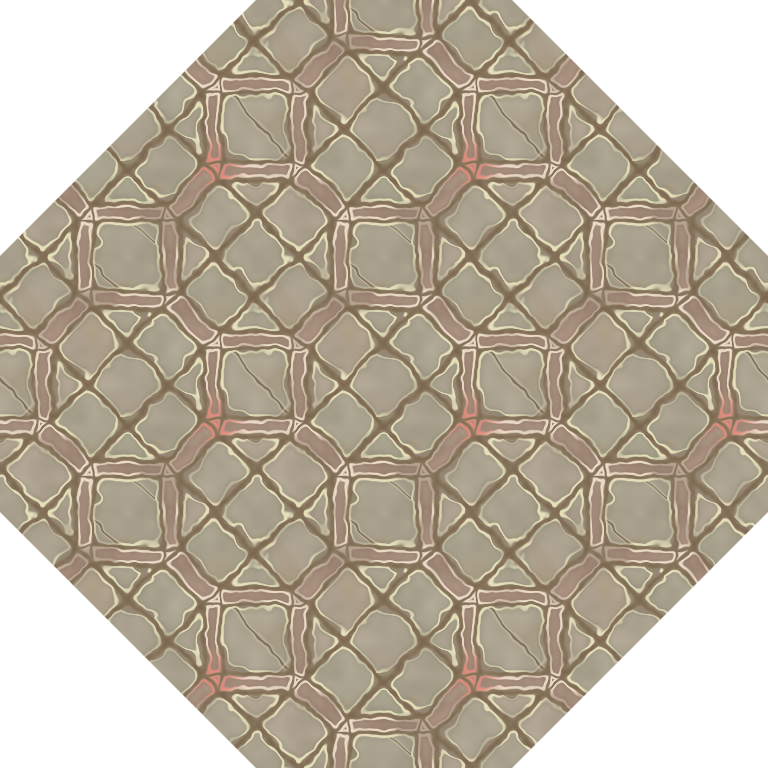
This pattern is drawn by a three.js fragment shader. Its source:

```glsl
varying vec2 vUv;

float hash(vec2 p) {
  vec3 h = fract(vec3(p.xyx) * vec3(0.1031, 0.1030, 0.0973));
  h += dot(h, h.yzx + 33.33);
  return fract((h.x + h.y) * h.z);
}

// Value noise on a floor two units wide, with f cells per unit
float noise(vec2 q, float f, float seed) {
  vec2 p = q * f, i = floor(p), u = fract(p);
  u = u * u * (3.0 - 2.0 * u);
  vec2 a = mod(i, 2.0 * f) + seed, b = mod(i + 1.0, 2.0 * f) + seed;
  return mix(mix(hash(a), hash(vec2(b.x, a.y)), u.x),
             mix(hash(vec2(a.x, b.y)), hash(b), u.x), u.y);
}

float roundMin(float a, float b, float k) {
  float h = max(k - abs(a - b), 0.0) / k;
  return min(a, b) - h * h * k * 0.25;
}

float segment(vec2 p, vec2 a, vec2 b) {
  vec2 d = b - a;
  return length(p - a - d * clamp(dot(p - a, d) / dot(d, d), 0.0, 1.0));
}

// Depth inside the diagonal tiles of an octagon; o is in diagonal axes
float octagonTiles(vec2 o) {
  vec2 w = abs(o) * 1.4142, p = abs(vec2(o.x + o.y, o.x - o.y));
  vec2 grid = abs(w - 0.232) - 0.022;
  float hull = roundMin(0.605 - max(w.x, w.y), 0.575 - max(p.x, p.y), 0.03);
  return roundMin(roundMin(grid.x, grid.y, 0.05), hull, 0.05);
}

// Depth inside the four bricks and corner chips that frame a square tile
float frameBricks(vec2 s) {
  float hi = max(abs(s.x), abs(s.y)), lo = min(abs(s.x), abs(s.y));
  float brick = roundMin(0.05 - abs(hi - 0.337), 0.272 - lo, 0.02);
  float chip = min(lo - 0.292, (0.66 - hi - lo) * 0.707);
  return max(brick, chip);
}

// Depth inside the diagonal brick between two neighbouring frames
float linkBrick(vec2 q) {
  vec2 cell = floor(q), k = q - cell - 0.5;
  vec2 d = abs(vec2(k.x + k.y, k.x - k.y)) * 0.707;
  if (mod(cell.x + cell.y, 2.0) > 0.5) d = d.yx;
  return roundMin(0.068 - d.x, 0.215 - d.y, 0.03);
}

void main() {
  // Three repeats each way, each two units wide
  vec2 flatQ = vUv * 6.0;
  vec2 q = flatQ
    + 0.038 * (vec2(noise(flatQ, 7.0, 3.0), noise(flatQ, 7.0, 41.0)) - 0.5)
    + 0.018 * (vec2(noise(flatQ, 20.0, 7.0), noise(flatQ, 20.0, 67.0)) - 0.5);

  // Octagons and squares alternate on a checkerboard
  vec2 diag = vec2(q.x + q.y, q.x - q.y) * 0.5;
  vec2 octId = floor(diag + 0.5), o = diag - octId;
  vec2 sqId = floor(diag), r = diag - sqId - 0.5;
  vec2 s = vec2(r.x + r.y, r.x - r.y);
  float squareTile = roundMin(0.257 - abs(s.x), 0.257 - abs(s.y), 0.06);
  float tile = max(octagonTiles(o), squareTile);
  float brick = max(frameBricks(s), linkBrick(q));
  float isBrick = step(tile, brick);
  float depth = max(tile, brick);

  // Chipped borders recede from the outline of each stone
  float chipped = max(noise(flatQ, 9.0, 19.0) - 0.55, 0.0) * mix(0.10, 0.03, isBrick);
  float inner = depth - chipped;

  // Mortar, darker along its middle
  float grain = noise(flatQ, 24.0, 5.0), blotch = noise(flatQ, 5.0, 29.0);
  vec3 color = vec3(0.54, 0.465, 0.37) + 0.05 * (grain - 0.5);
  color -= 0.05 * smoothstep(0.0, -0.03, depth);
  color = mix(color, vec3(0.58, 0.53, 0.45), smoothstep(-0.006, 0.006, depth));

  // Stone faces with cloudy stains and a tint for each tile
  vec2 part = sign(o) * step(0.164, abs(o));
  float tint = hash(part + 5.0 + 7.0 * mod(octId.x + octId.y, 2.0));
  tint = mix(tint, 0.5, step(0.0, squareTile));
  vec3 tileColor = mix(vec3(0.68, 0.63, 0.56), vec3(0.655, 0.635, 0.555), tint);
  tileColor += 0.05 * (blotch - 0.5) + 0.035 * (noise(flatQ, 11.0, 53.0) - 0.5);
  tileColor = mix(tileColor, vec3(0.67, 0.59, 0.48),
                  0.4 * smoothstep(0.65, 0.95, noise(flatQ, 4.0, 83.0)));
  vec3 brickColor = vec3(0.64, 0.545, 0.475) + 0.06 * (blotch - 0.5) + 0.03 * (grain - 0.5);
  vec3 face = mix(tileColor, brickColor, isBrick);
  face *= 1.0 - 0.05 * (1.0 - smoothstep(0.01, 0.06, inner));
  color = mix(color, face, smoothstep(-0.006, 0.006, inner));

  // Cracks: one long in half of the squares, two short in the others
  float longCrack = segment(s, vec2(-0.17, 0.25), vec2(0.24, -0.23));
  float shortCracks = min(segment(s, vec2(-0.26, -0.05), vec2(-0.08, -0.26)),
                          segment(s, vec2(0.06, 0.24), vec2(0.22, 0.10)) + 0.003);
  float crack = mix(shortCracks, longCrack, mod(sqId.x + sqId.y, 2.0));
  float onSquare = smoothstep(0.0, 0.01, squareTile);
  color = mix(color, vec3(0.80, 0.77, 0.66),
              0.45 * onSquare * (1.0 - smoothstep(0.004, 0.012, abs(crack - 0.014))));
  color = mix(color, vec3(0.47, 0.40, 0.32),
              0.85 * onSquare * (1.0 - smoothstep(0.002, 0.012, crack)));

  // Worn bright rims, reddened near one corner of each repeat
  float rim = 1.0 - smoothstep(0.003, 0.014, abs(inner - 0.007));
  float wear = mix(0.35, 1.0, smoothstep(0.25, 0.65, noise(flatQ, 6.0, 97.0)));
  vec3 rimColor = mix(vec3(0.90, 0.88, 0.73), vec3(0.92, 0.86, 0.78), isBrick);
  float redSpot = length(fract(flatQ * 0.5 - vec2(0.83, 0.35) + 0.5) - 0.5);
  rimColor = mix(rimColor, vec3(0.85, 0.47, 0.41),
                 0.8 * isBrick * (1.0 - smoothstep(0.05, 0.15, redSpot)));
  color = mix(color, rimColor, rim * wear);

  // White corners cut the floor to a diamond
  vec2 c = abs(vUv - 0.5);
  color = mix(color, vec3(1.0), smoothstep(0.6652, 0.6682, c.x + c.y));
  gl_FragColor = vec4(color, 1.0);
}
```
